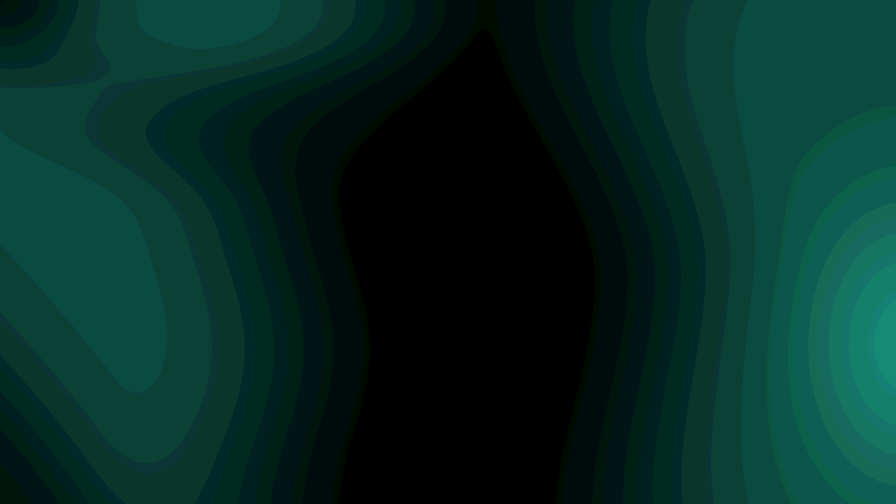
This background is drawn by a WebGL 1 fragment shader. Its source:

```glsl
precision highp float;
uniform vec2 u_resolution;

#define ASPECT 1.7778
#define STEPS 24.0
#define PLATEAU 7.5
#define GLOW_GAIN 6.0
#define PIT_DEPTH 5.5
#define NOTCH_DEPTH 1.3
#define TINT vec3(0.2, 1.0, 0.86)
#define SAMPLES 3

float square(float v) { return v * v; }

// Elliptical Gaussian, 1 at its center
float blob(vec2 p, vec2 center, vec2 radius) {
  vec2 d = (p - center) / radius;
  return exp(-dot(d, d));
}

// Rise from the dark valley to the plateau, in color steps
float slope(float depth) {
  return PLATEAU * smoothstep(-0.53, 1.9, depth);
}

float leftBank(vec2 p) {
  float edge = 0.711 + 0.03 * cos((p.y - 0.306) * 10.05)
             + 0.227 * smoothstep(0.618, 1.0, p.y);
  float width = 0.266 + 0.22 * exp(-square((p.y - 0.757) * 9.6));
  float level = slope((edge - p.x) / width);

  // Dark corners and the saddle between the two ridges
  level -= PIT_DEPTH * exp(-square(3.8 * p.x + 2.5 * p.y) - square(1.66 * p.y));
  level -= PIT_DEPTH * blob(p, vec2(0.0, 1.0), vec2(0.174, 0.116));
  level -= NOTCH_DEPTH * blob(p, vec2(0.139, 0.856), vec2(0.347, 0.065));
  return max(level, 0.0);
}

float rightBank(vec2 p) {
  float edge = 1.174 - 0.213 * smoothstep(0.444, 1.0, p.y)
             - 0.081 * (1.0 - smoothstep(-0.042, 0.444, p.y));
  float width = 0.241 + 0.248 * square(p.y - 0.352);
  float glow = blob(p, vec2(1.794, 0.317), vec2(0.204, 0.301));
  return slope((p.x - edge) / width) + GLOW_GAIN * glow;
}

// Each channel steps on its own, leaving thin tinted rims
vec3 bandedColor(vec2 p) {
  float left = leftBank(p);
  float right = rightBank(p);
  float level = sqrt(length(vec2(left * left, right * right)));
  return floor(level * TINT) / STEPS;
}

void main() {
  // Average a small grid of samples to smooth the band edges
  vec3 color = vec3(0.0);
  for (int j = 0; j < SAMPLES; j++) {
    for (int i = 0; i < SAMPLES; i++) {
      vec2 offset = (vec2(float(i), float(j)) + 0.5) / float(SAMPLES) - 0.5;
      vec2 uv = (gl_FragCoord.xy + offset) / u_resolution;
      color += bandedColor(uv * vec2(ASPECT, 1.0));
    }
  }
  gl_FragColor = vec4(color / float(SAMPLES * SAMPLES), 1.0);
}
```
